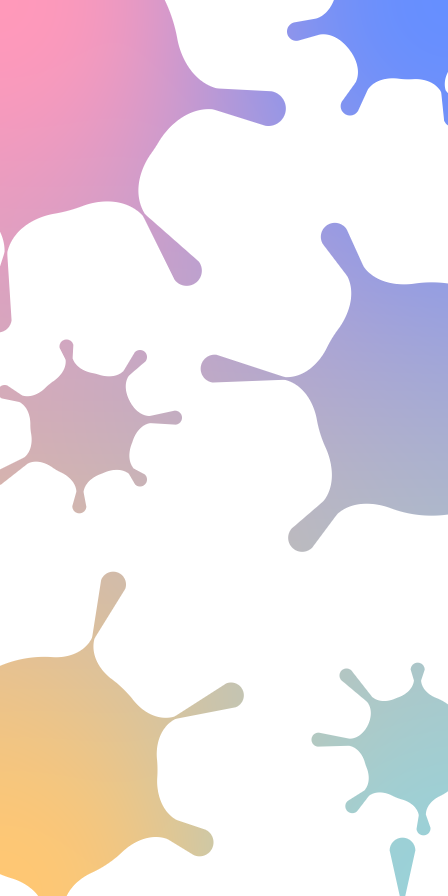
Reproduce this background procedurally as a Shadertoy shader.

```glsl
// Draws paint splats with drop-shaped arms on white, tinted by a four-corner gradient.

// Arm from a splat centre to its tip: even up to the neck, then swelling into a drop.
// body = centre, radius, fillet; a = tip, tip radius, neck radius
float arm(vec2 p, vec4 body, vec4 a) {
    vec2 axis = a.xy - body.xy, q = p - body.xy;
    float len = length(axis);
    float along = clamp(dot(q, axis) / len, 0.0, len);
    float neck = sqrt(body.z * body.z + 2.0 * body.z * body.w);
    float swell = clamp((along - neck) / (len - neck), 0.0, 1.0);
    return length(q - axis * along / len) - mix(a.w, a.z, swell);
}

// Union of two distances with a circular fillet of radius k
float roundUnion(float a, float b, float k) {
    return max(k, min(a, b)) - length(max(k - vec2(a, b), 0.0));
}

float bigSplat(vec2 p, vec4 body, vec4 arms[4]) {
    float d = 1e4;
    for (int i = 0; i < 4; i++) d = min(d, arm(p, body, arms[i]));
    return roundUnion(length(p - body.xy) - body.z, d, body.w);
}

float smallSplat(vec2 p, vec4 body, vec2 tips[7]) {
    float d = 1e4;
    for (int i = 0; i < 7; i++) d = min(d, arm(p, body, vec4(tips[i], 6.0, 3.0)));
    return roundUnion(length(p - body.xy) - body.z, d, body.w);
}

// Inverse-square blend of the corner colours; uv spans 1 by 2
vec3 cornerGradient(vec2 uv) {
    vec3 pink = vec3(1.0, 0.6, 0.73), blue = vec3(0.4, 0.56, 1.0);
    vec3 amber = vec3(1.0, 0.78, 0.45), teal = vec3(0.6, 0.82, 0.85);
    vec4 dx = vec4(0, 1, 0, 1) - uv.x, dy = vec4(0, 0, 2, 2) - uv.y;
    vec4 w = 1.0 / (dx * dx + dy * dy + 0.001);
    return (pink * w.x + blue * w.y + amber * w.z + teal * w.w) / dot(w, vec4(1));
}

void mainImage(out vec4 fragColor, in vec2 fragCoord) {
    // Layout grid: 384 by 768 units, y running down from the top
    vec2 uv = fragCoord / iResolution.xy;
    vec2 p = vec2(uv.x, 1.0 - uv.y) * vec2(384, 768);
    float pixel = 384.0 / iResolution.x;

    // Large splats
    float d = bigSplat(p, vec4(25, 56, 129, 36), vec4[4](
        vec4(230, 93, 15, 9), vec4(160, 232, 13, 1),
        vec4(-2, 273, 12, 1), vec4(-180, 90, 14, 4)));
    d = min(d, bigSplat(p, vec4(350, 5, 63, 18), vec4[4](
        vec4(254, 27, 8, 7), vec4(300, 91, 8, 6),
        vec4(389, 100, 9, 2), vec4(450, 20, 8, 4))));
    d = min(d, bigSplat(p, vec4(370, 342, 100, 30), vec4[4](
        vec4(287, 203, 12, 8), vec4(184, 316, 12, 1),
        vec4(259, 461, 12, 8), vec4(520, 380, 12, 4))));
    d = min(d, bigSplat(p, vec4(38, 660, 97, 26), vec4[4](
        vec4(97, 501, 11, 1), vec4(198, 596, 11, 1),
        vec4(171, 722, 12, 9), vec4(48, 805, 12, 8))));

    // Small splats
    d = min(d, smallSplat(p, vec4(71, 364, 45, 14), vec2[7](
        vec2(57, 297), vec2(120, 306), vec2(150, 358), vec2(120, 411),
        vec2(68, 434), vec2(-2, 410), vec2(4, 336))));
    d = min(d, smallSplat(p, vec4(357, 641, 46, 13), vec2[7](
        vec2(297, 579), vec2(358, 574), vec2(273, 634), vec2(302, 691),
        vec2(363, 710), vec2(425, 605), vec2(425, 680))));

    // Lone drop rising from below the lower edge
    d = min(d, arm(p, vec4(345, 850, 60, 18), vec4(345, 729, 11, 1)));

    float ink = clamp(0.5 - d / pixel, 0.0, 1.0);
    fragColor = vec4(mix(vec3(1), cornerGradient(p / 384.0), ink), 1.0);
}
```
